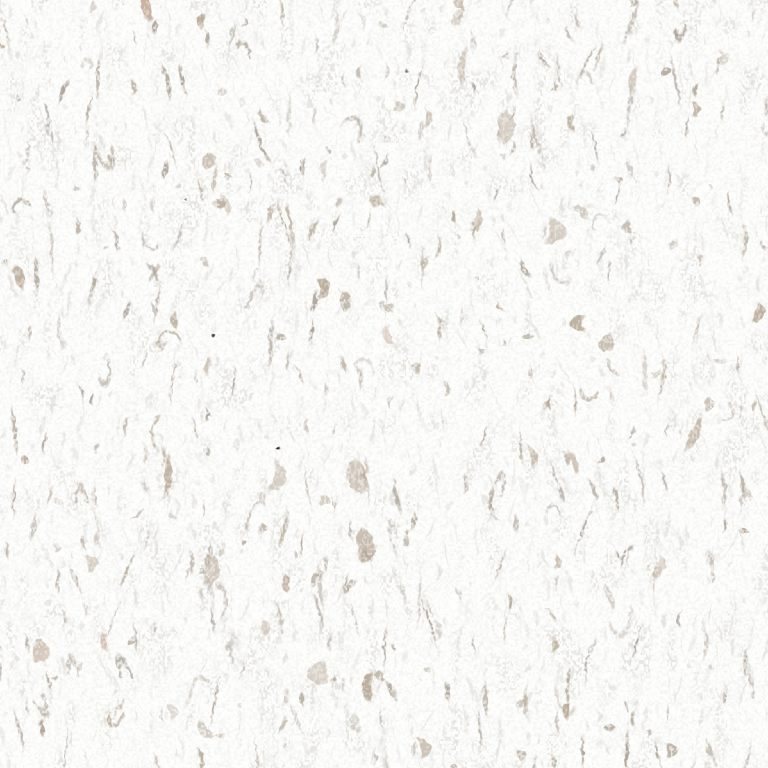
Write a Shadertoy shader that draws this texture.

```glsl
const vec3 PAPER = vec3(0.998, 0.998, 0.991);
const vec3 HAZE  = vec3(0.885, 0.880, 0.862);
const vec3 TAUPE = vec3(0.630, 0.605, 0.570);
const vec3 TAN   = vec3(0.725, 0.670, 0.600);
const vec3 ROSE  = vec3(0.800, 0.690, 0.630);
const vec3 INK   = vec3(0.160, 0.155, 0.150);

float hash(vec2 p, float seed) {
    vec3 q = fract(p.xyx * vec3(0.1031, 0.1030, 0.0973) + seed * 0.137);
    q += dot(q, q.yzx + 33.33);
    return fract((q.x + q.y) * q.z);
}

float grain(vec2 p, float seed) {
    vec2 cell = floor(p);
    vec2 f = fract(p);
    f *= f * (3.0 - 2.0 * f);
    float low  = mix(hash(cell, seed), hash(cell + vec2(1, 0), seed), f.x);
    float high = mix(hash(cell + vec2(0, 1), seed), hash(cell + vec2(1, 1), seed), f.x);
    return mix(low, high, f.y);
}

// Layered sines make the flecks slightly crooked
vec2 wobble(vec2 p) {
    vec2 broad = sin(p.yx * vec2(75.0, 63.0) + 3.0 * sin(p * 31.0));
    vec2 fine  = sin(p.yx * vec2(310.0, 270.0) + 4.0 * sin(p * 137.0));
    return p + 0.0011 * broad + 0.0004 * fine;
}

mat2 rotation(float angle) {
    float c = cos(angle), s = sin(angle);
    return mat2(c, s, -s, c);
}

// Signed distance to an ellipse, approximate
float ellipse(vec2 p, vec2 radii) {
    return (length(p / radii) - 1.0) * min(radii.x, radii.y);
}

// Partial outline: the rim of an ellipse kept on one side only
float arcFleck(vec2 p, vec2 radii, float facing) {
    float rim = abs(ellipse(p, radii)) - 0.0017;
    vec2 side = vec2(cos(facing), sin(facing));
    float kept = smoothstep(0.0, 0.4, dot(normalize(p + 1e-5), side));
    return kept * smoothstep(0.0012, -0.0012, rim);
}

float solidFleck(vec2 p, vec2 radii, float bend) {
    p.x += bend * radii.x * p.y * p.y / (radii.y * radii.y);
    return smoothstep(0.0012, -0.0012, ellipse(p, radii));
}

// Scatters one kind of fleck over a jittered grid
float fleckLayer(vec2 uv, vec2 cells, vec2 small, vec2 large,
                 float chance, float tilt, bool hollow, float seed) {
    float cover = 0.0;
    vec2 home = floor(uv * cells);
    for (int y = -1; y <= 1; y++)
    for (int x = -1; x <= 1; x++) {
        vec2 id = home + vec2(x, y);
        if (hash(id, seed) > chance) continue;
        vec2 jitter = vec2(hash(id, seed + 1.3), hash(id, seed + 2.6));
        vec2 pick = vec2(hash(id, seed + 3.9), hash(id, seed + 5.2));
        vec2 radii = mix(small, large, pick * pick);
        float turn = hash(id, seed + 6.1) + hash(id, seed + 7.4) - 1.0;
        vec2 p = rotation(turn * tilt) * (uv - (id + jitter) / cells);
        float spin = hash(id, seed + 8.7);
        float shape = hollow ? arcFleck(p, radii, spin * 6.283)
                             : solidFleck(p, radii, 2.4 * (spin - 0.5));
        cover = max(cover, shape * mix(0.45, 1.0, hash(id, seed + 9.8)));
    }
    return cover;
}

void mainImage(out vec4 fragColor, in vec2 fragCoord) {
    vec2 uv = fragCoord / iResolution.y;
    vec2 rough = vec2(grain(uv * 210.0, 1.0), grain(uv * 210.0, 2.0)) - 0.5;
    vec2 ragged = wobble(uv) + 0.0035 * rough;
    float fine = grain(uv * 390.0, 3.0);
    float speck = grain(uv * vec2(430.0, 330.0), 4.0);
    float worn = mix(0.35, 1.0, smoothstep(0.15, 0.6, speck));

    // Paper with fine tooth
    vec3 color = PAPER - 0.048 * fine * fine;

    // Pale dust gathered in upright patches
    float patches = smoothstep(0.5, 0.95, grain(ragged * vec2(64.0, 29.0), 5.0));
    color = mix(color, HAZE, 0.8 * patches * smoothstep(0.45, 0.8, speck));
    float faint = fleckLayer(ragged, vec2(56, 30), vec2(0.0008, 0.004), vec2(0.0034, 0.018), 0.7, 0.6, false, 11.0);
    color = mix(color, HAZE, 0.9 * faint * worn);

    // Slender streaks, crumbs and hooked rims
    float streaks = fleckLayer(ragged, vec2(26, 15), vec2(0.0013, 0.008), vec2(0.0034, 0.030), 0.58, 0.5, false, 23.0);
    float crumbs = fleckLayer(ragged, vec2(22, 20), vec2(0.0020, 0.003), vec2(0.0070, 0.013), 0.33, 0.9, false, 37.0);
    float hooks = fleckLayer(ragged, vec2(10, 9), vec2(0.006, 0.012), vec2(0.016, 0.032), 0.5, 0.6, true, 51.0);
    vec3 warmth = mix(TAUPE, TAN, grain(uv * 14.0, 6.0));
    color = mix(color, warmth, 0.95 * streaks * worn);
    color = mix(color, mix(warmth, TAN, 0.5), 0.85 * crumbs * worn);
    color = mix(color, warmth, 0.8 * hooks * worn);

    // Grainy tan chips, a few of them rosy
    float chips = fleckLayer(ragged, vec2(10, 9), vec2(0.0040, 0.009), vec2(0.013, 0.025), 0.42, 0.5, false, 67.0);
    vec3 chipColor = mix(TAN, ROSE, smoothstep(0.55, 0.8, grain(uv * 9.0, 7.0)));
    color = mix(color, chipColor, chips * mix(0.4, 1.0, worn));

    // Rare dark pinpoints
    float points = fleckLayer(uv, vec2(4, 4), vec2(0.0015), vec2(0.0028), 0.14, 1.0, false, 83.0);
    color = mix(color, INK, points);

    fragColor = vec4(color, 1.0);
}
```
